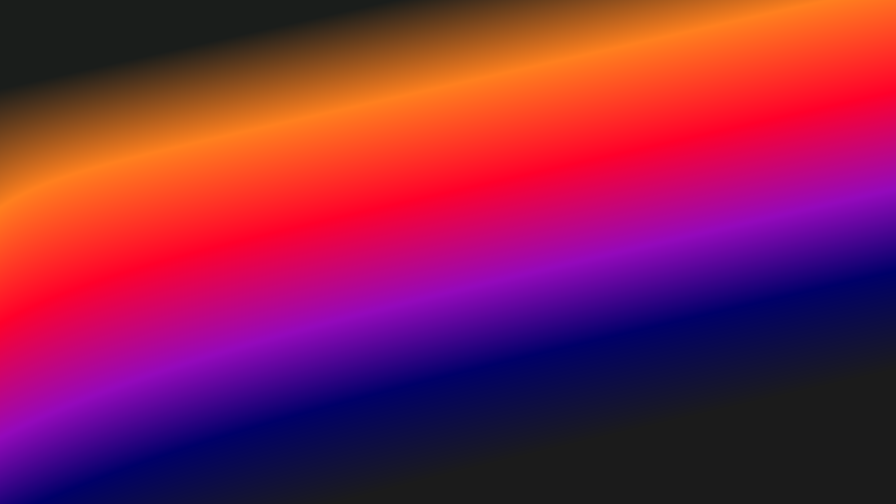
Give the GLSL for this background, as a Shadertoy shader.

```glsl
// A slanted, gently bent sunset gradient: charcoal, orange, red, violet, navy, charcoal.

const int STOPS = 6;
const float SLOPE = 0.40;   // rise of every band across the canvas width

// Colour stops, from the top band to the bottom band
const vec3 COLORS[STOPS] = vec3[STOPS](
    vec3(0.100, 0.112, 0.106),   // warm charcoal
    vec3(1.000, 0.500, 0.120),   // orange
    vec3(1.000, 0.000, 0.165),   // red
    vec3(0.580, 0.035, 0.735),   // violet
    vec3(0.000, 0.000, 0.410),   // navy
    vec3(0.106, 0.106, 0.106));  // charcoal

// Depth of each stop below the top edge, its extra sag at the left
// edge, and the distance over which that sag fades out
const float DEPTH[STOPS] = float[STOPS](0.176, 0.370, 0.581, 0.775, 0.937, 1.134);
const float SAG[STOPS]   = float[STOPS](0.000, 0.042, 0.060, 0.093, 0.097, 0.097);
const float REACH[STOPS] = float[STOPS](0.050, 0.050, 0.100, 0.180, 0.200, 0.200);

// Depth of a colour stop at horizontal position x
float stopDepth(int i, float x) {
    return DEPTH[i] - SLOPE * x + SAG[i] * exp(-x / REACH[i]);
}

void mainImage(out vec4 fragColor, in vec2 fragCoord) {
    vec2 uv = fragCoord / iResolution.xy;
    float depth = 1.0 - uv.y;

    // Blend through the stops in order of depth
    vec3 color = COLORS[0];
    float upper = stopDepth(0, uv.x);
    for (int i = 1; i < STOPS; i++) {
        float lower = stopDepth(i, uv.x);
        float blend = clamp((depth - upper) / (lower - upper), 0.0, 1.0);
        color = mix(color, COLORS[i], blend);
        upper = lower;
    }

    fragColor = vec4(color, 1.0);
}
```
